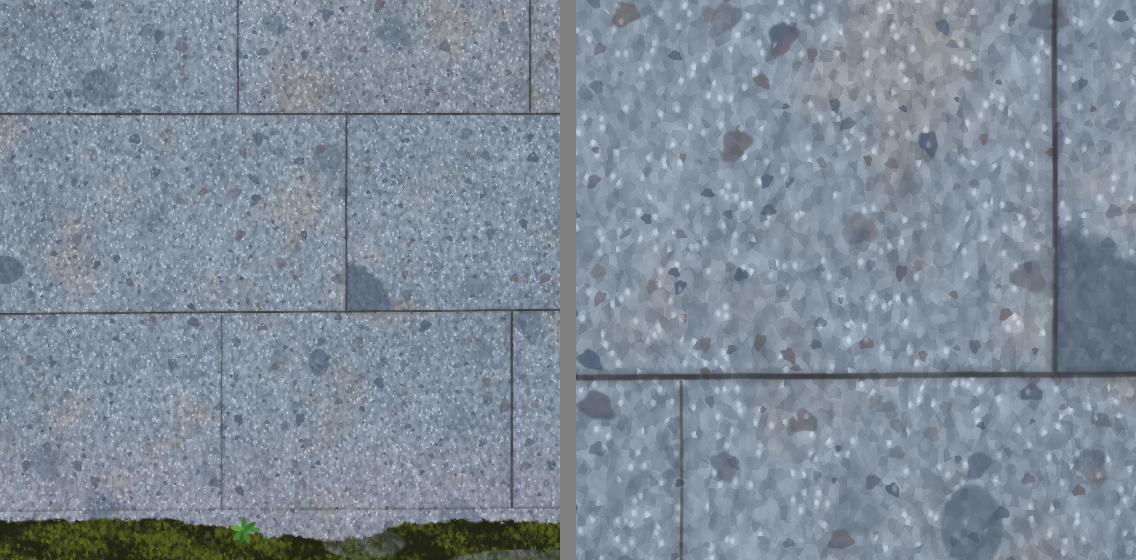
Left: the whole. Right: its middle third, enlarged.
A three.js fragment shader for this texture:

```glsl
// Blue-grey stone block wall in three staggered courses, with a mossy foot and a small sprout.
varying vec2 vUv;

float hash(vec2 p) {
  vec3 q = fract(p.xyx * 0.1031);
  q += dot(q, q.yzx + 33.33);
  return fract((q.x + q.y) * q.z);
}

// Cellular noise: x = distance to the nearest point, y = random value of its cell
vec2 cells(vec2 p) {
  vec2 best = vec2(9.0, 0.0);
  for (int j = -1; j <= 1; j++) for (int i = -1; i <= 1; i++) {
    vec2 id = floor(p) + vec2(i, j);
    float d = length(id + vec2(hash(id), hash(id + 57.0)) - p);
    if (d < best.x) best = vec2(d, hash(id + 113.0));
  }
  return best;
}

// Layered sines for broad stains and wobbling edges, about -1 to 1
float waves(vec2 p) {
  float sum = 0.0, amp = 0.5;
  for (int i = 0; i < 4; i++) {
    sum += amp * sin(p.x + 1.7 * sin(p.y * 0.8)) * cos(p.y + 1.3 * sin(p.x * 0.7));
    p = mat2(1.5, 1.1, -1.1, 1.5) * p + 4.3;
    amp *= 0.6;
  }
  return sum;
}

// Scattered irregular pebbles set in the stone
float pebbles(vec2 p, float density) {
  float mask = 0.0;
  for (int j = -1; j <= 1; j++) for (int i = -1; i <= 1; i++) {
    vec2 id = floor(p) + vec2(i, j);
    float h = hash(id + 7.0), turn = 6.28 * hash(id + 31.0);
    vec2 d = p - id - 0.2 - 0.6 * vec2(hash(id), hash(id + 19.0));
    d = mat2(cos(turn), -sin(turn), sin(turn), cos(turn)) * d * vec2(1.0, 1.2 + 0.8 * h);
    float a = atan(d.y, d.x + 0.0001);
    float r = length(d) * (1.0 + 0.14 * sin(3.0 * a + turn) + 0.08 * sin(5.0 * a));
    float size = mix(0.12, 0.36, hash(id + 43.0));
    float shape = 1.0 - smoothstep(size * 0.75, size, r);
    mask = max(mask, shape * step(h, density) * mix(0.35, 1.0, hash(id + 71.0)));
  }
  return mask;
}

float spot(vec2 p, vec2 radius) {
  return 1.0 - smoothstep(0.9, 1.05, length(p / radius));
}

void main() {
  vec2 uv = vUv;

  // Courses and their staggered joints
  float level = uv.y - 0.007 * (uv.x - 0.5) * (1.0 - smoothstep(0.45, 0.75, uv.y));
  level += 0.0007 * waves(uv * 25.0);
  float course = (level - 0.0895) / 0.3535, row = floor(course);
  float bedGap = min(fract(course), 1.0 - fract(course)) * 0.3535;
  float start = row < 0.5 ? 0.396 : (row < 1.5 ? 0.6185 : 0.4245);
  float width = row < 0.5 ? 0.518 : (row < 1.5 ? 0.64 : 0.522);
  float along = uv.x - start + 0.0006 * waves(uv.yx * 30.0) + 0.5 * width;
  float endGap = abs(mod(along, width) - 0.5 * width);
  float block = floor(along / width);

  // Fine grain
  vec2 coarse = cells(uv * vec2(85.0, 70.0));
  vec2 fine = cells(uv * vec2(230.0, 170.0));
  float grain = 0.3 * (1.0 - coarse.x) + 0.3 * cells(uv * vec2(150.0, 105.0) + 9.0).y + 0.4 * fine.y;
  vec3 color = mix(vec3(0.37, 0.42, 0.48), vec3(0.64, 0.69, 0.75), grain);
  color += 0.03 * waves(uv * 9.0) + 0.025 * waves(uv * vec2(70.0, 22.0));
  color += 0.025 * (hash(vec2(block + 5.0, row + 3.0)) - 0.5);

  // Warm stains, and a mauve cast near the ground
  float warm = smoothstep(0.15, 0.7, waves(uv * 13.0 + 2.0));
  warm += 0.7 * exp(-dot(uv - vec2(0.55, 0.67), uv - vec2(0.55, 0.67)) * 900.0);
  warm += 0.4 * smoothstep(0.42, 0.5, uv.x) * step(1.5, row);
  color += warm * vec3(0.025, 0.0, -0.03);
  color += vec3(0.025, 0.0, 0.0) * (1.0 - smoothstep(0.08, 0.28, uv.y));

  // Pebbles of three sizes and pale flecks
  vec3 pebbleColor = mix(vec3(0.29, 0.34, 0.42), vec3(0.39, 0.37, 0.39), smoothstep(-0.1, 0.4, waves(uv * 31.0)));
  color = mix(color, vec3(0.37, 0.43, 0.50), 0.6 * pebbles(uv * 9.0 + 3.0, 0.3));
  color = mix(color, pebbleColor, 0.75 * pebbles(uv * 27.0, 0.3));
  color = mix(color, pebbleColor, 0.75 * pebbles(uv * 62.0, 0.36));
  color += 0.13 * step(0.9, fine.y) * (1.0 - smoothstep(0.15, 0.5, fine.x));

  // Large inclusions, one cut off by its block's corner
  float wedge = spot(uv - vec2(0.612, 0.436), vec2(0.09, 0.098)) * step(0.6185, uv.x) * step(0.5, row);
  float inclusion = max(wedge, spot(uv - vec2(0.005, 0.518), vec2(0.038, 0.026)));
  inclusion = max(inclusion, 0.6 * spot(uv - vec2(0.177, 0.844), vec2(0.032, 0.034)));
  inclusion = max(inclusion, 0.8 * spot(uv - vec2(0.569, 0.353), vec2(0.019, 0.026)));
  color = mix(color, vec3(0.32, 0.38, 0.45) + 0.08 * (grain - 0.5), 0.75 * inclusion);

  // Joints of uneven depth
  float depth = 0.75 + 0.3 * waves(uv * 40.0);
  float bed = (1.0 - smoothstep(0.0008, 0.0026, bedGap)) * (level < 0.2 ? 0.3 * smoothstep(0.4, 0.7, uv.x) : 1.0);
  float crack = row < 0.5 ? (uv.x > 0.7 ? 1.25 : 0.6) : 0.95;
  float end = (1.0 - smoothstep(0.0007, 0.0025, endGap / crack)) * step(0.0, row) * min(crack, 1.0);
  color *= 1.0 - 0.1 * (1.0 - smoothstep(0.002, 0.007, min(bedGap + step(row, -0.5), endGap + step(row, -0.5))));
  color = mix(color, vec3(0.22, 0.22, 0.23), clamp(max(bed, end) * depth, 0.0, 0.95));

  // Moss over the ground, with bare stone showing through
  float rim = 0.07 - 0.034 * exp(-pow((uv.x - 0.57) / 0.15, 2.0)) + 0.008 * waves(uv * vec2(35.0, 20.0));
  rim += 0.006 * (coarse.y - 0.5);
  float ground = 1.0 - smoothstep(-0.003, 0.004, uv.y - rim);
  float tuft = 0.5 * fine.y + 0.5 * (1.0 - coarse.x);
  float lush = smoothstep(-0.4, 0.6, waves(uv * vec2(22.0, 45.0)) + tuft - 0.5);
  vec3 moss = mix(vec3(0.13, 0.14, 0.08), vec3(0.34, 0.38, 0.13), lush * (0.3 + 0.8 * tuft));
  float bare = spot(uv - vec2(0.65, 0.03), vec2(0.075, 0.028)) + spot(uv - vec2(0.95, -0.01), vec2(0.16, 0.03));
  bare = clamp(bare * (0.6 + 0.6 * waves(uv * 55.0)), 0.0, 1.0);
  moss = mix(moss, vec3(0.40, 0.42, 0.41) * (0.7 + 0.5 * grain), bare);
  color = mix(color, moss, ground);

  // Sprout with a ring of leaves
  for (int i = 0; i < 7; i++) {
    float k = float(i), a = k * 0.9 + 0.35 * sin(k * 5.0), size = 0.011 + 0.004 * hash(vec2(k, 3.0));
    vec2 d = uv - vec2(0.436, 0.054);
    d = vec2(dot(d, vec2(cos(a), sin(a))) - size, dot(d, vec2(-sin(a), cos(a))));
    float leaf = 1.0 - smoothstep(0.8, 1.1, length(d / vec2(size, 0.005)));
    vec3 green = mix(vec3(0.17, 0.38, 0.12), vec3(0.42, 0.68, 0.32), hash(vec2(k, 9.0)));
    color = mix(color, green * (0.85 + 25.0 * abs(d.y)), leaf);
  }
  gl_FragColor = vec4(color, 1.0);
}
```
